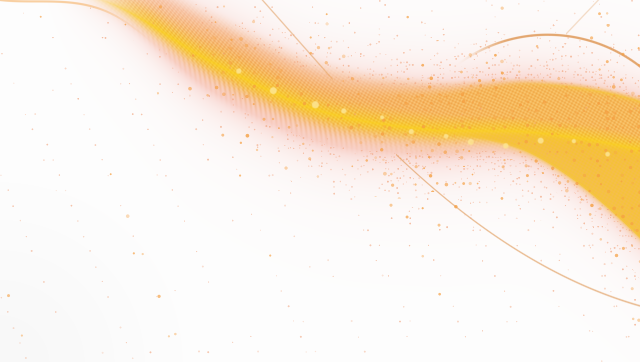
A Shadertoy shader for this background:

```glsl
// A glowing amber ribbon sweeps across a white field, with mist, dust and thin arcs.
// Splines bound the ribbon; fades, woven sine lines and hashed dots fill it in.
// Positions are in canvas widths, with y measured down from the top edge.

float hash(vec2 p) {
    return fract(sin(dot(p, vec2(127.1, 311.7))) * 43758.5453);
}

// Catmull-Rom height curve; knots are hundredths of a width, spaced by 1/6
float curve(float x, float k[9]) {
    float s = x * 6.0 + 1.0;
    int i = clamp(int(floor(s)), 1, 6);
    float t = s - float(i);
    float a = k[i - 1], b = k[i], c = k[i + 1], d = k[i + 2];
    return 0.005 * (2.0 * b + t * (c - a + t * (2.0 * a - 5.0 * b + 4.0 * c - d
         + t * (3.0 * b - a - 3.0 * c + d))));
}

// Coverage of a thin line at a signed distance
float stroke(float dist, float halfWidth, float px) {
    return 1.0 - smoothstep(halfWidth - 0.5 * px, halfWidth + px, abs(dist));
}

// One hashed dot per grid cell, present with the given probability
float dust(vec2 p, float cells, float chance, float size, float px) {
    vec2 id = floor(p * cells);
    vec2 jitter = 0.25 + 0.5 * vec2(hash(id + 3.1), hash(id + 8.7));
    float dist = length(p - (id + jitter) / cells);
    float r = size * (0.4 + 0.6 * hash(id + 5.3));
    float dotMask = 1.0 - smoothstep(r - 0.5 * px, r + 0.7 * px, dist);
    return dotMask * step(hash(id + cells), chance) * (0.35 + 0.65 * hash(id + 1.9));
}

float ridgeAt(float x) {
    return curve(x, float[9](-1.5, -2.6, 0.3, 9.8, 17.3, 20.2, 20.7, 23.4, 28.0));
}

void mainImage(out vec4 fragColor, in vec2 fragCoord) {
    float px = 1.0 / iResolution.x;
    vec2 p = vec2(fragCoord.x, iResolution.y - fragCoord.y) * px;
    float x = p.x, y = p.y;

    vec3 peach = vec3(0.97, 0.76, 0.65);
    vec3 orange = vec3(0.96, 0.69, 0.39);
    vec3 gold = vec3(0.96, 0.77, 0.18);
    vec3 bronze = vec3(0.88, 0.62, 0.38);

    // Ribbon boundaries
    float ridge = ridgeAt(x);
    float top = curve(x, float[9](-8.0, -6.5, -3.9, 4.2, 11.7, 13.7, 12.8, 15.6, 23.0));
    float bottom = curve(x, float[9](-2.0, 0.0, 1.8, 14.3, 22.1, 24.0, 24.5, 37.1, 55.0));
    float fold = curve(x, float[9](-1.5, -2.6, 0.3, 9.8, 17.3, 20.3, 24.1, 37.1, 57.0));
    float right = smoothstep(0.45, 0.85, x);
    float enter = smoothstep(0.1, 0.25, x);
    float above = max(top - y, 0.0), below = max(y - bottom, 0.0);
    float outside = above + below;

    // Paper and pink mist
    vec3 col = vec3(0.992) - 0.02 * smoothstep(0.35, 0.0, length(p - vec2(0.0, 0.57)));
    float mist = 0.6 * exp(-outside / 0.022) + 0.3 * exp(-outside / 0.06);
    col = mix(col, vec3(0.97, 0.80, 0.77), mist * smoothstep(0.06, 0.3, x));

    // Arcs and long hairlines
    float arc = length(p - vec2(0.8555, 0.29)) - 0.2357;
    col = mix(col, bronze, 0.9 * stroke(arc, 0.0014, px)
        * smoothstep(0.71, 0.8, x) * step(y, 0.13));
    float t = x - 0.6185;
    float sweep = (y - 0.241 - 0.958 * t + 0.883 * t * t) / 1.25;
    col = mix(col, bronze, 0.7 * stroke(sweep, 0.0006, px) * step(0.0, t));
    float slant = (y - 1.13 * (x - 0.41)) / 1.51;
    col = mix(col, bronze, 0.6 * stroke(slant, 0.0006, px) * step(x, 0.52));
    float wisp = (y - 1.05 * (0.935 - x)) / 1.45;
    col = mix(col, bronze, 0.35 * stroke(wisp, 0.0006, px) * step(0.885, x));

    // Soft ribbon body
    float soft = mix(0.032, 0.007, right);
    float body = smoothstep(top - soft, top + soft, y)
        * (1.0 - smoothstep(bottom - 0.04, bottom + 0.015, y)) * enter;
    float across = y - ridge;
    float glow = exp(-across * across / 0.0005);
    vec3 silk = mix(peach, orange, smoothstep(0.06, 0.0, across) * smoothstep(0.12, 0.4, x));
    silk = mix(silk, gold, max(0.85 * glow * enter, 0.3 * right));

    // Woven threads: steep stripes on the left, a fine mesh on the right
    float stripes = sin(800.0 * (x - 0.35 * across + 3.0 * across * across));
    float mesh = sin(900.0 * (across + 0.35 * x)) * sin(850.0 * (x - 0.4 * across));
    float lowSide = smoothstep(0.0, 0.04, across) * (1.0 - right);
    silk += vec3(0.02, 0.06, 0.08) * mix(mesh, stripes, lowSide);
    body *= 1.0 - lowSide * (0.2 + 0.2 * stripes);
    col = mix(col, silk, body * 0.94);

    // Golden lower fold and bright rims
    float lobe = smoothstep(-0.004, 0.008, across) * smoothstep(0.003, -0.003, y - fold);
    vec3 lobeColor = mix(gold, orange, 0.25 + 0.2 * mesh);
    col = mix(col, lobeColor, lobe * smoothstep(0.6, 0.78, x) * 0.9);
    col = mix(col, gold, 0.8 * exp(-abs(y - fold) / 0.004) * smoothstep(0.62, 0.85, x));
    col = mix(col, gold, 0.7 * exp(-abs(y - top - 0.003) / 0.003) * smoothstep(0.76, 0.95, x));
    col = mix(col, vec3(0.98, 0.82, 0.12), 0.75 * exp(-abs(across) / 0.005) * enter);
    col = mix(col, orange, 0.6 * stroke(y - bottom, 0.0013, px) * smoothstep(0.25, 0.12, x));

    // Dust gathers near the ribbon and thickens to the right
    float near = exp(-outside / 0.045) * smoothstep(0.1, 0.8, x);
    float fine = dust(p, 210.0, 0.5 * near * step(0.001, outside), 0.0014, px);
    float coarse = dust(p + 0.37, 80.0, 0.45 * near + 0.004, 0.0028, px);
    col = mix(col, vec3(0.94, 0.62, 0.46), 0.65 * fine);
    col = mix(col, vec3(0.96, 0.62, 0.25), 0.8 * coarse);

    // Pale sparkles strung along the ridge
    for (float i = 0.0; i < 12.0; i++) {
        float sx = 0.37 + 0.052 * i + 0.02 * hash(vec2(i, 2.0));
        float sy = ridgeAt(sx) + 0.045 * (hash(vec2(i, 7.0)) - 0.45);
        float r = 0.003 + 0.003 * hash(vec2(i, 4.0));
        float spark = 1.0 - smoothstep(r - px, r + px, length(p - vec2(sx, sy)));
        col = mix(col, vec3(0.99, 0.90, 0.58), 0.85 * spark);
    }

    fragColor = vec4(clamp(col, 0.0, 1.0), 1.0);
}
```
